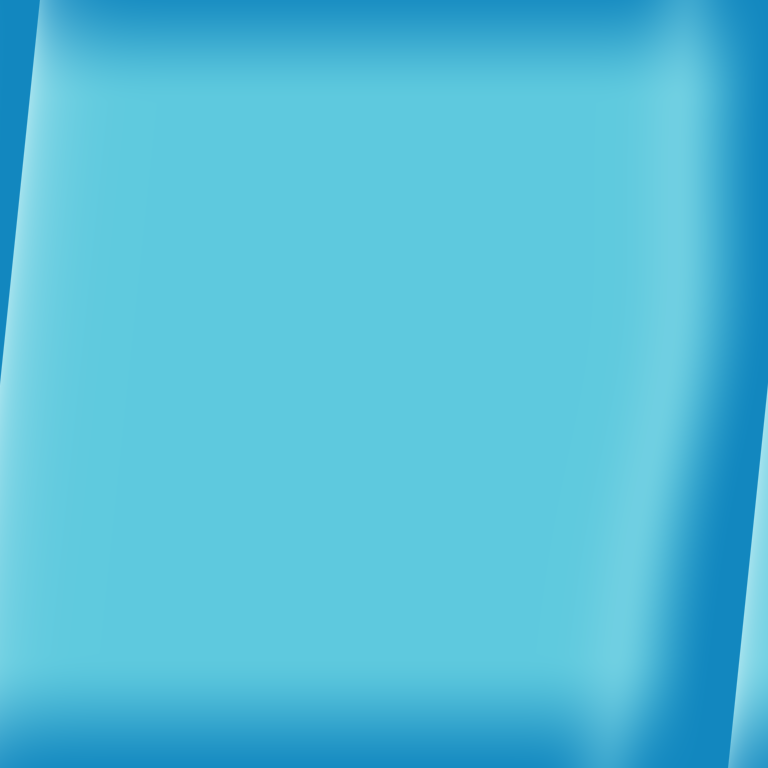
This background is drawn by a Shadertoy shader. Its source:

```glsl
// A glossy cyan panel with soft blue shading along its borders.
// A slanted coordinate wraps once across the canvas, so the dark right side
// meets the pale left side in one crisp, tilted seam.

// Colour of the panel at slanted position u and height y, both 0 to 1.
vec3 panel(float u, float y) {
    vec3 cyan = vec3(0.37, 0.79, 0.87);
    vec3 deepBlue = vec3(0.07, 0.53, 0.75);
    vec3 pale = vec3(0.68, 0.90, 0.94);

    // The right side bulges outward around the middle
    float v = u - 0.028 * exp(-pow((y - 0.57) / 0.22, 2.0));
    float side = smoothstep(0.835, 0.965, v);

    // Highlights: a wide band before the right shade, a sharp one at the seam
    float band = exp(-pow((v - 0.843) / 0.05, 2.0));
    float rim = 0.68 * exp(-u / 0.022) + 0.20 * exp(-pow(u / 0.075, 2.0));

    // Top and bottom shading, thinned where the band runs through it
    float top = 1.0 - smoothstep(-0.035, 0.135, 1.0 - y);
    float bottom = 1.0 - smoothstep(-0.025, 0.150, y);
    float ends = max(top, bottom) * (1.0 - 0.28 * band);

    float shade = 1.0 - (1.0 - side) * (1.0 - ends);
    vec3 col = mix(cyan, deepBlue, shade);
    col = mix(col, pale, 0.22 * band * (1.0 - 0.6 * shade));
    return mix(col, pale, rim * (1.0 - 0.45 * ends));
}

void mainImage(out vec4 fragColor, in vec2 fragCoord) {
    vec2 p = fragCoord / iResolution.xy;

    // Slant the horizontal axis, then wrap it
    float u = fract(p.x - 0.104 * (p.y - 0.5));
    vec3 col = panel(u, p.y);

    // Smooth the seam between the two sides
    float seam = u < 0.5 ? u : u - 1.0;
    float soft = 0.8 / iResolution.x;
    if (abs(seam) < soft) {
        col = mix(panel(1.0, p.y), panel(0.0, p.y), smoothstep(-soft, soft, seam));
    }

    fragColor = vec4(col, 1.0);
}
```
